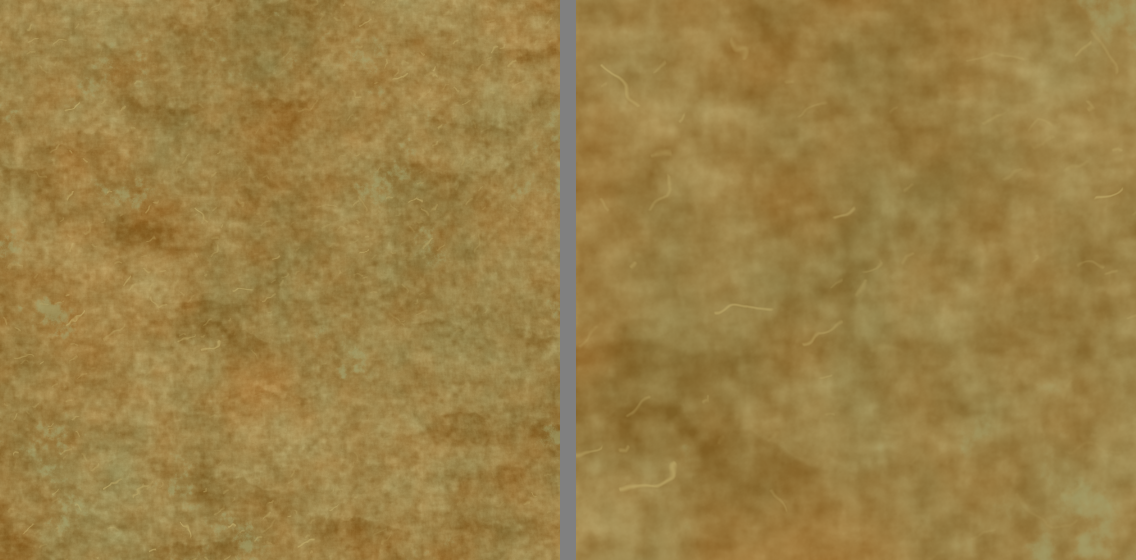
Left: the whole. Right: its middle third, enlarged.
A Shadertoy shader for this texture:

```glsl
// Aged ochre plaster: mottled washes, dry brush smudges, pale hairline scratches and verdigris stains.
#define OCHRE_DARK vec3(0.535, 0.405, 0.175)
#define OCHRE_LIGHT vec3(0.690, 0.600, 0.372)
#define VERDIGRIS vec3(0.61, 0.62, 0.42)
#define SCRATCH_COLOR vec3(0.77, 0.69, 0.43)
#define RUST_SHIFT vec3(0.065, -0.045, -0.075)
#define CLOUD_SCALE 8.0
#define CLOUD_CONTRAST 0.85
#define GRAIN_CONTRAST 0.95
#define SMUDGE_CELLS 7.0
#define SMUDGE_DEPTH 0.38
#define SCRATCH_CELLS 13.0
#define SCRATCH_WIDTH 0.0012

float hash(vec2 p) {
    return fract(sin(dot(p, vec2(127.1, 311.7))) * 43758.5453);
}

vec2 hash2(vec2 p) {
    return vec2(hash(p), hash(p + 57.3));
}

float noise(vec2 p) {
    vec2 i = floor(p), f = fract(p);
    f = f * f * (3.0 - 2.0 * f);
    return mix(mix(hash(i), hash(i + vec2(1, 0)), f.x),
               mix(hash(i + vec2(0, 1)), hash(i + vec2(1, 1)), f.x), f.y);
}

// Rotated octaves, centred on zero
float fbm(vec2 p) {
    float sum = 0.0, amp = 0.5;
    for (int k = 0; k < 5; k++) {
        sum += amp * (noise(p) - 0.5);
        p = mat2(1.6, 1.2, -1.2, 1.6) * p + 13.7;
        amp *= 0.5;
    }
    return sum;
}

// Two octaves that keep the direction of a stretched domain
float streaks(vec2 p) {
    return 0.65 * noise(p) + 0.35 * noise(p * 2.3 + 9.1) - 0.5;
}

float segmentDistance(vec2 p, vec2 a, vec2 b) {
    vec2 ab = b - a;
    return length(p - a - ab * clamp(dot(p - a, ab) / dot(ab, ab), 0.0, 1.0));
}

// Dark dabs with a crisp upper edge that fade out below
float smudges(vec2 p) {
    vec2 g = p * SMUDGE_CELLS, cell = floor(g);
    float dark = 0.0;
    for (int y = -1; y <= 1; y++)
    for (int x = -1; x <= 1; x++) {
        vec2 id = cell + vec2(x, y);
        vec2 q = g - id - hash2(id);
        q.y += 0.12 * q.x;
        float halfLength = mix(0.35, 0.85, hash(id + 4.2));
        float drop = mix(0.25, 0.60, hash(id + 8.6));
        float ends = 1.0 - smoothstep(0.7, 1.0, abs(q.x) / halfLength);
        float body = smoothstep(0.03, -0.03, q.y) * smoothstep(-drop, 0.0, q.y);
        dark = max(dark, ends * body * hash(id + 2.9));
    }
    return dark;
}

// Short bent hairlines, mostly rising to the right
float scratches(vec2 p, float cells, float share, float pixel) {
    vec2 g = p * cells, cell = floor(g);
    float lines = 0.0;
    for (int y = -1; y <= 1; y++)
    for (int x = -1; x <= 1; x++) {
        vec2 id = cell + vec2(x, y);
        float present = step(hash(id + 31.4), share);
        vec2 q = g - id - hash2(id + 17.0);
        float angle = mix(0.15, 1.05, hash(id + 5.5));
        if (hash(id + 6.1) > 0.85) angle = -0.8;
        float bend = 2.0 * (hash(id + 7.7) - 0.5);
        float reach = mix(0.06, 0.28, hash(id + 9.3));
        vec2 tailEnd = -reach * vec2(cos(angle), sin(angle));
        vec2 headEnd = 0.8 * reach * vec2(cos(angle + bend), sin(angle + bend));
        float d = min(segmentDistance(q, tailEnd, vec2(0)), segmentDistance(q, vec2(0), headEnd));
        float line = 1.0 - smoothstep(0.0, SCRATCH_WIDTH + pixel, d / cells);
        lines = max(lines, present * line * mix(0.25, 0.9, hash(id + 3.3)));
    }
    return lines;
}

void mainImage(out vec4 fragColor, in vec2 fragCoord) {
    vec2 p = fragCoord / iResolution.y;
    float pixel = 1.0 / iResolution.y;
    vec2 warp = vec2(fbm(p * 14.0), fbm(p * 14.0 + 40.0));
    vec2 jitter = vec2(noise(p * 110.0), noise(p * 110.0 + 40.0)) - 0.5;
    vec2 tilted = vec2(p.x, p.y + 0.09 * p.x) + 0.03 * warp;

    // Broad washes, brush drag, weave and fine grain
    float cloud = fbm(p * CLOUD_SCALE + 1.2 * warp);
    float mottle = fbm(p * 27.0 + 8.0);
    float drag = streaks(tilted * vec2(9.0, 60.0));
    float drips = streaks(p * vec2(36.0, 7.0) + 21.0);
    float weave = streaks(p * vec2(55.0, 190.0)) + streaks(p * vec2(190.0, 55.0) + 5.0);
    float grain = fbm(p * 85.0 + 3.0);
    float dragMask = smoothstep(-0.10, 0.12, fbm(p * 5.0 + 71.0));
    float tone = 0.55 + CLOUD_CONTRAST * cloud + 0.40 * mottle + 0.38 * drag * dragMask
               + 0.14 * drips + 0.20 * weave + GRAIN_CONTRAST * grain
               - SMUDGE_DEPTH * smudges(p + 0.07 * warp + 0.004 * jitter);
    vec3 color = mix(OCHRE_DARK, OCHRE_LIGHT, clamp(tone, -0.2, 1.2));

    // Drift between rust and olive
    color += RUST_SHIFT * (fbm(p * 6.5 + 90.0) + 0.7 * fbm(p * 24.0 + 33.0));

    // Sparse verdigris stains
    float stain = smoothstep(0.18, 0.33, fbm(p * 9.0 + 120.0) + 0.4 * grain);
    color = mix(color, VERDIGRIS, 0.5 * stain);

    // Worn hairlines and flecks, gathered in loose groups
    float wear = mix(0.3, 1.0, smoothstep(-0.12, 0.12, fbm(p * 4.0 + 55.0)));
    vec2 ragged = p + 0.02 * warp + 0.006 * jitter;
    float hairlines = scratches(ragged, SCRATCH_CELLS, 0.5, pixel);
    float flecks = scratches(ragged + 3.7, 2.6 * SCRATCH_CELLS, 0.35, pixel);
    color = mix(color, SCRATCH_COLOR, wear * max(0.75 * hairlines, 0.5 * flecks));

    fragColor = vec4(clamp(color, 0.0, 1.0), 1.0);
}
```
